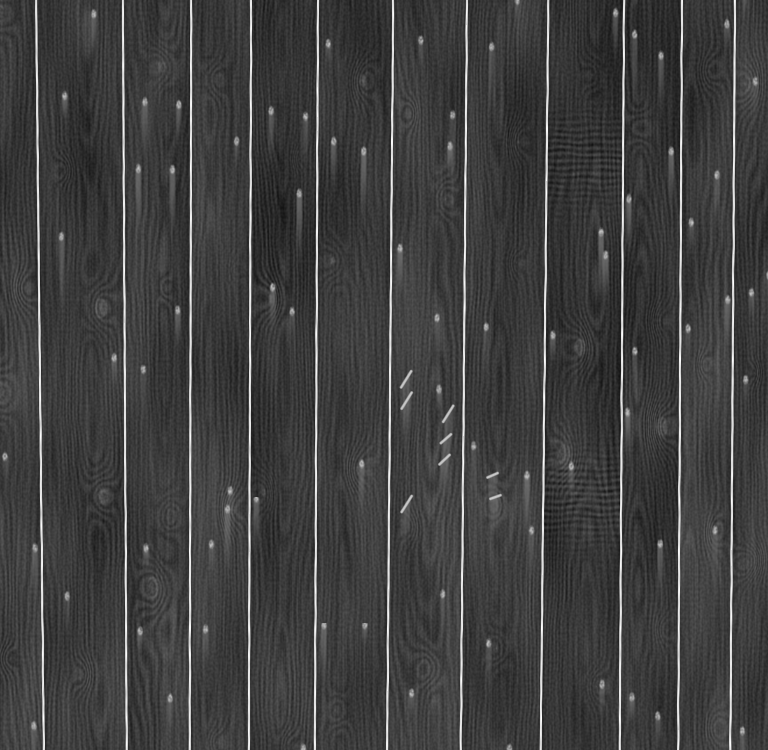
Write a Shadertoy shader that draws this texture.

```glsl
// Dark stained timber wall: twelve upright planks of uneven width, split by thin pale gaps.
// Grain is the contour lines of a warped field with bumps for knots; nail heads with
// drip streaks, slanted chips and saw ripples are scattered over it by hashes.

const int SEAMS = 11;
// Seam positions across the canvas: x at the top edge, x at the bottom edge.
const vec2 SEAM[SEAMS] = vec2[SEAMS](
    vec2(.047, .057), vec2(.160, .165), vec2(.249, .247), vec2(.327, .324),
    vec2(.414, .410), vec2(.512, .504), vec2(.608, .600), vec2(.714, .704),
    vec2(.8125, .807), vec2(.888, .883), vec2(.957, .951));
const float SEAM_HALF = .0014;
const float RING_PITCH = .0062;
const float RING_CONTRAST = .042;
const float KNOTS = 4.;
const float NAIL_ROW = .165;
const float NAIL_CHANCE = .52;
const int CHIPS = 8;
const float SAW_PITCH = .0085;
const int SAWN_PLANK = 8;
const vec3 WOOD = vec3(.222);
const vec3 KNOT = vec3(.34);
const vec3 STREAK = vec3(.46);
const vec3 METAL = vec3(.78);
const vec3 GAP = vec3(.90);

float hash(vec2 p) {
    return fract(sin(dot(p, vec2(127.1, 311.7))) * 43758.55);
}

vec2 gradient(vec2 cell) {
    float a = 6.28318 * hash(cell);
    return vec2(cos(a), sin(a));
}

// Gradient noise, about -0.7 to 0.7.
float noise(vec2 p) {
    vec2 i = floor(p), f = p - i, s = f * f * f * (f * (f * 6. - 15.) + 10.);
    vec2 e = vec2(1, 0);
    return mix(mix(dot(gradient(i), f), dot(gradient(i + e.xy), f - e.xy), s.x),
               mix(dot(gradient(i + e.yx), f - e.yx), dot(gradient(i + 1.), f - 1.), s.x), s.y);
}

float segment(vec2 p, vec2 a, vec2 b) {
    vec2 d = b - a;
    return length(p - a - d * clamp(dot(p - a, d) / dot(d, d), 0., 1.));
}

// Soft stripe hanging down from the origin, fading along its length.
float drip(vec2 q, float len, float halfWidth, float px) {
    float side = 1. - smoothstep(halfWidth * .4, halfWidth + px, abs(q.x));
    return side * smoothstep(px, -px, q.y) * (1. - smoothstep(0., len, -q.y));
}

void mainImage(out vec4 fragColor, in vec2 fragCoord) {
    vec2 p = fragCoord / iResolution.x;
    float px = 1. / iResolution.x, top = iResolution.y / iResolution.x;

    // Find the plank and the nearest seam.
    float left = -.02, right = 1.03, seamDist = 1.;
    int plank = 0;
    for (int i = 0; i < SEAMS; i++) {
        float s = mix(SEAM[i].y, SEAM[i].x, p.y / top) + .0008 * noise(vec2(p.y * 25., i));
        seamDist = min(seamDist, abs(p.x - s));
        if (p.x > s) { left = s; plank = i + 1; }
        else right = min(right, s);
    }
    float id = float(plank), width = right - left, u = p.x - left;

    // Grain field: arched around a heart line, warped by noise and knots.
    float heart = u - width * mix(.25, .75, hash(vec2(id, 3.)));
    float field = sqrt(heart * heart + width * width * .012)
                + .07 * (hash(vec2(id, 5.)) - .5) * p.y
                + .026 * noise(vec2(u * 16. + id * 17., p.y * 3.5))
                + .003 * noise(vec2(u * 60. + id * 9., p.y * 22.));
    float core = 0., halo = 0.;
    for (float k = 0.; k < KNOTS; k++) {
        vec2 seed = vec2(id * 7. + k, 11.);
        float size = hash(seed + 2.);
        vec2 center = vec2(width * mix(.2, .8, hash(seed)), (k + hash(seed + 1.)) * top / KNOTS);
        vec2 d = (vec2(u, p.y) - center) * vec2(1., .62);
        float r = mix(.009, .021, size);
        float bump = exp(-dot(d, d) / (r * r));
        field += 1.5 * r * bump;
        halo += bump * size;
        float coreSize = .009 * smoothstep(.4, 1., size);
        core = max(core, smoothstep(.0015, -.0015, length(d) - coreSize));
    }
    float rings = sin(6.28318 * field / RING_PITCH);
    float ringFade = .65 + .7 * noise(vec2(u * 22. + id * 5., p.y * 4.)) + .3 * halo;
    float fibre = noise(vec2(p.x * 330., p.y * 9. + id * 13.));
    float grit = noise(p * vec2(330., 260.));
    float mottle = noise(vec2(p.x * 14. + id * 8., p.y * 5.));

    // Wood tone.
    float tone = RING_CONTRAST * rings * ringFade + .07 * fibre + .055 * grit + .085 * mottle
               + .05 * (hash(vec2(id, 8.)) - .5) + .035 * (.5 - p.y) + .04 * halo;
    if (plank == SAWN_PLANK) {
        float zone = exp(-pow((p.y - .77) / .055, 2.)) + exp(-pow((p.y - .33) / .055, 2.));
        float ripple = sin(6.28318 * (p.y + .004 * noise(p * 30.)) / SAW_PITCH);
        tone += zone * ripple * (.05 + .06 * noise(p * vec2(50., 120.)));
    }
    vec3 color = WOOD + tone;
    color = mix(color, KNOT + .05 * rings + .1 * grit, .65 * core);

    // Nail heads with streaks below, two columns on each plank.
    for (int n = 0; n < 4; n++) {
        float column = float(n / 2), row = floor(p.y / NAIL_ROW) + float(n % 2);
        vec2 seed = vec2(id * 2. + column, row + 40.);
        if (hash(seed) > NAIL_CHANCE) continue;
        vec2 nail = vec2(width * (column + mix(.2, .8, hash(seed + 9.))) * .5,
                         (row + hash(seed + 17.)) * NAIL_ROW);
        vec2 q = vec2(u, p.y) - nail;
        float streak = drip(q, mix(.03, .11, hash(seed + 23.)), .0042, px);
        color = mix(color, STREAK, streak * mix(.3, .8, hash(seed + 31.)));
        float head = smoothstep(.0034 + px, .0015, length(q * vec2(1., .6)));
        color = mix(color, METAL, head * (.7 + .5 * grit));
    }

    // Slanted chips with pale scars on the middle planks.
    for (int i = 0; i < CHIPS; i++) {
        float k = float(i);
        vec2 a = vec2(.513 + .058 * mod(k, 3.) + .012 * hash(vec2(k, 61.)),
                      .31 + .19 * fract(k * .618));
        vec2 b = a + vec2(.013, mix(.004, .022, hash(vec2(k, 67.))));
        float across = clamp((p.x - a.x) / (b.x - a.x), 0., 1.);
        vec2 q = vec2(p.x - .5 * (a.x + b.x), p.y - mix(a.y, b.y, across));
        color = mix(color, STREAK, .5 * drip(q, .065, .0065, px));
        color = mix(color, METAL, smoothstep(.0016 + px, .0004, segment(p, a, b)));
    }

    // Pale gaps with a dark edge.
    color *= 1. - .3 * exp(-seamDist / .003);
    float gap = smoothstep(SEAM_HALF + px * .6, SEAM_HALF - px * .6, seamDist);
    color = mix(color, GAP + .2 * noise(vec2(id, p.y * 60.)), gap);
    fragColor = vec4(clamp(color, 0., 1.), 1.);
}
```
